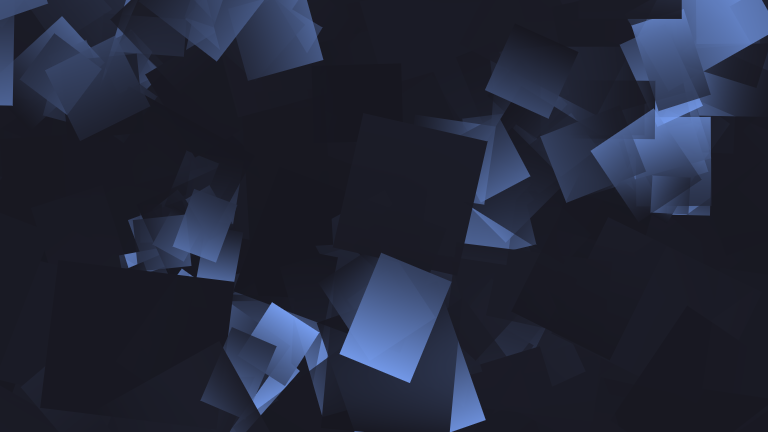
This background is drawn by a Shadertoy shader. Its source:

```glsl
// Translucent tilted shards painted back to front over a near-black ground.
// Every second shard gathers around a soft light and carries a blue ramp; the
// others are scattered evenly and shade what lies below with a dark ramp.

#define SHARDS 220
#define LIGHTS 10
#define NIGHT vec3(0.088, 0.088, 0.122)
#define DUSK  vec3(0.106, 0.109, 0.152)
#define BLUE  vec3(0.480, 0.640, 0.975)
#define MARGIN 0.15
#define SHADE_SIZE vec2(0.08, 0.22)
#define LIT_SIZE vec2(0.45, 1.15)
#define LIT_ALPHA vec2(0.40, 0.98)

// Each light: centre in canvas heights, spread, peak brightness
const vec4 lights[LIGHTS] = vec4[LIGHTS](
    vec4(0.05, 0.95, 0.14, 0.90), vec4(0.25, 0.87, 0.11, 0.40),
    vec4(0.42, 0.50, 0.08, 0.60), vec4(1.55, 0.92, 0.14, 1.00),
    vec4(1.53, 0.62, 0.09, 0.90), vec4(1.12, 0.60, 0.10, 0.65),
    vec4(1.30, 0.73, 0.11, 0.40), vec4(0.55, 0.97, 0.10, 0.65),
    vec4(0.50, 0.22, 0.16, 0.95), vec4(1.00, 0.24, 0.17, 1.00));

vec4 hash4(float n) {
    vec4 p = fract(n * vec4(0.1031, 0.1030, 0.0973, 0.1099));
    p += dot(p, p.wzxy + 33.33);
    return fract((p.xxyz + p.yzzw) * p.zywx);
}

mat2 rotation(float angle) {
    float c = cos(angle), s = sin(angle);
    return mat2(c, s, -s, c);
}

// Coverage of a box, softened over one pixel
float boxMask(vec2 q, vec2 halfSize, float pixel) {
    vec2 d = abs(q) - halfSize;
    return clamp(0.5 - max(d.x, d.y) / pixel, 0.0, 1.0);
}

void mainImage(out vec4 fragColor, in vec2 fragCoord) {
    float pixel = 1.0 / iResolution.y;
    vec2 p = fragCoord * pixel;
    vec2 canvas = vec2(iResolution.x * pixel, 1.0);
    vec3 color = mix(NIGHT, DUSK, 0.5);

    for (int i = 0; i < SHARDS; i++) {
        float id = float(i) + 1.0;
        vec4 place = hash4(id + 17.0);
        vec4 look = hash4(id + 431.0);
        bool lit = i % 2 == 1;
        vec4 light = lights[(i / 2) % LIGHTS];

        // Position and size
        vec2 even = fract(float(i / 2) * vec2(0.7549, 0.5698));
        vec2 center = mix(vec2(-MARGIN), canvas + MARGIN, even);
        float size = mix(SHADE_SIZE.x, SHADE_SIZE.y, place.z);
        if (lit) {
            center = light.xy + (place.xy * 2.0 - 1.0) * light.z;
            size = light.z * mix(LIT_SIZE.x, LIT_SIZE.y, place.z);
        }
        vec2 halfSize = size * vec2(mix(0.4, 1.0, sqrt(look.x)), 1.0);
        vec2 q = rotation(place.w * 6.2832) * (p - center);

        // Ramp along the shard, then its tint and opacity
        float ramp = clamp(0.5 + 0.5 * q.y / halfSize.y, 0.0, 1.0);
        vec3 tint;
        float alpha;
        if (lit) {
            float peak = min(light.w * mix(0.8, 1.2, look.y), 1.0);
            float level = peak * mix(0.65 * look.z * look.z, 1.0, pow(ramp, 1.2));
            tint = mix(NIGHT, BLUE, level);
            alpha = mix(LIT_ALPHA.x, LIT_ALPHA.y, sqrt(look.w));
        } else {
            tint = mix(NIGHT, DUSK, look.y);
            tint = mix(tint, BLUE, 0.08 * pow(look.z, 4.0) * (1.0 - ramp));
            alpha = mix(smoothstep(0.3, 0.9, look.w), 0.98, ramp);
        }
        color = mix(color, tint, alpha * boxMask(q, halfSize, pixel));
    }
    fragColor = vec4(color, 1.0);
}
```
